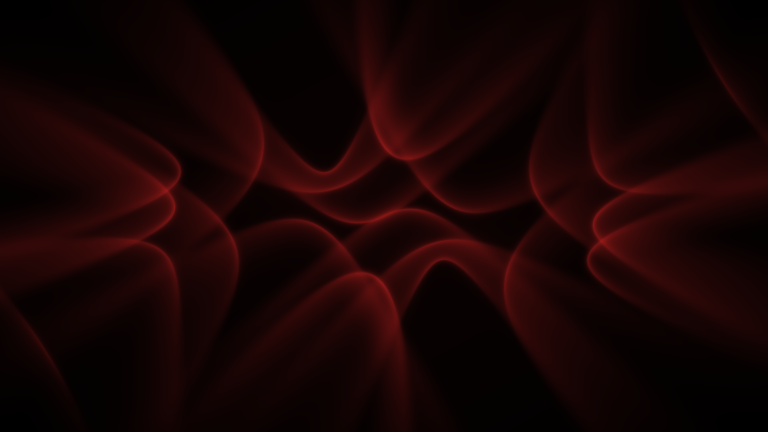
A Shadertoy shader for this background:

```glsl
// Glowing fold: a rounded bend of two arms that opens along its normal.
// slopes = rise of the two arms, width = sheet reach (negative: outer side)
float fold(vec2 p, vec2 apex, float angle, vec2 slopes, float radius, float width, float gain) {
    vec2 tangent = vec2(cos(angle), sin(angle));
    vec2 q = p - apex;
    float u = dot(q, tangent);
    float v = dot(q, vec2(-tangent.y, tangent.x));
    float skew = 0.5 * (slopes.y - slopes.x);
    float mean = 0.5 * (slopes.y + slopes.x);
    float root = sqrt(u * u + radius * radius);
    float h = skew * u + mean * (root - radius);
    float slope = skew + mean * u / root;
    float d = (v - h) / sqrt(1.0 + slope * slope) * sign(width);

    // The edge softens and the sheet widens away from the bend
    float reach = length(vec2(u, h));
    float blur = 0.003 + 0.06 * reach;
    float side = smoothstep(-blur, blur, d);
    float depth = max(d, 0.0);
    float spread = abs(width) * (0.9 + 2.2 * reach);
    float sheet = side * exp(-depth * depth / (spread * spread)) / (1.0 + 3.0 * reach * reach);
    float line = exp(-abs(d) / (0.0045 + 0.025 * reach)) * exp(-reach * reach / 0.01);
    float halo = side * exp(-depth / (0.014 + 0.07 * reach)) * exp(-reach / 0.28);
    return gain * (0.12 * sheet + 0.42 * line + 0.16 * halo);
}

// One half of the folds; the other half is its half-turn
float folds(vec2 p) {
    const float LEFT = 1.5708;
    float light = 0.0;
    // Central waves
    light += fold(p, vec2(-0.122, 0.105), 0.0, vec2(1.4, 2.5), 0.06, -0.055, 0.85);
    light += fold(p, vec2(0.008, 0.151), -0.3, vec2(3.2, 2.1), 0.14, 0.07, 1.05);
    light += fold(p, vec2(-0.115, 0.063), 0.0, vec2(0.5, 1.1), 0.12, 0.035, 0.8);
    light += fold(p, vec2(-0.06, -0.016), 0.0, vec2(0.9), 0.1, 0.035, 0.85);
    light += fold(p, vec2(0.143, 0.029), 0.0, vec2(1.8, 0.5), 0.1, 0.05, 0.85);
    // Tall side bends
    light += fold(p, vec2(-0.283, 0.135), LEFT, vec2(1.3, 0.85), 0.15, 0.09, 0.7);
    light += fold(p, vec2(-0.355, -0.045), LEFT, vec2(0.6, 1.7), 0.12, 0.1, 0.75);
    // Outer bends
    light += fold(p, vec2(-0.474, 0.09), LEFT, vec2(3.0, 2.2), 0.08, 0.08, 0.9);
    light += fold(p, vec2(-0.487, 0.008), LEFT, vec2(2.6, 1.8), 0.07, 0.15, 1.0);
    light += fold(p, vec2(-0.512, -0.083), 2.356, vec2(1.1, 1.2), 0.085, 0.06, 0.8);
    light += fold(p, vec2(-0.785, -0.31), 2.14, vec2(0.12), 0.1, 0.05, 0.75);
    return light;
}

void mainImage(out vec4 fragColor, in vec2 fragCoord) {
    vec2 p = (fragCoord - 0.5 * iResolution.xy) / iResolution.y;
    float haze = 0.012 + 0.025 * exp(-2.5 * dot(p, p));
    float light = haze + folds(p) + folds(-p);

    // Darken the corners and the top and bottom rims
    float corner = 1.0 - 1.75 * abs(p.x * p.y);
    float rim = 1.0 - 1.2 * p.y * p.y - 0.2 * p.x * p.x;
    light *= max(corner, 0.0) * rim;

    // Hold back the crossings
    light = 0.95 * (1.0 - exp(-1.1 * light));
    fragColor = vec4(light * vec3(1.0, 0.17, 0.16), 1.0);
}
```
